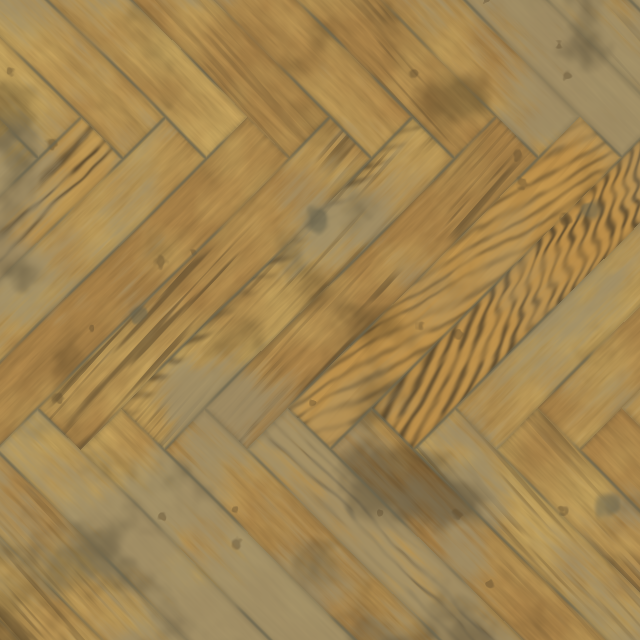
A three.js fragment shader for this texture:

```glsl
// Worn herringbone parquet: 7:1 oak planks laid at 45 degrees in zigzag bands.
// A diagonal lattice gives each cell its band and plank; noise stretched along
// each plank draws the fibres, and warped sine rings draw the bold grain.
#define PLANKS 7.68        // planks across the canvas
#define LENGTH 7.0         // plank length in plank widths
#define SEAM 0.03          // half width of a seam
#define FIBRE 0.15         // contrast of the fine fibres
#define WEAR 0.75          // amount of grey wear
#define GOLD vec3(0.74, 0.615, 0.355)
#define OCHRE vec3(0.645, 0.495, 0.275)
#define GREY vec3(0.605, 0.55, 0.415)
#define AMBER vec3(0.77, 0.58, 0.29)
#define UMBER vec3(0.36, 0.29, 0.18)
#define GAP vec3(0.42, 0.40, 0.31)

varying vec2 vUv;

float hash(vec2 p) {
  vec3 q = fract(vec3(p.xyx) * 0.1031);
  q += dot(q, q.yzx + 33.33);
  return fract((q.x + q.y) * q.z);
}

float noise(vec2 p) {
  vec2 i = floor(p), f = fract(p);
  f = f * f * (3.0 - 2.0 * f);
  return mix(mix(hash(i), hash(i + vec2(1.0, 0.0)), f.x),
             mix(hash(i + vec2(0.0, 1.0)), hash(i + 1.0), f.x), f.y);
}

float fbm(vec2 p) {
  float sum = 0.0, gain = 0.5;
  for (int k = 0; k < 4; k++) {
    sum += gain * noise(p);
    p = p * 2.03 + 17.3;
    gain *= 0.5;
  }
  return sum / 0.9375;
}

// 1 for the plank with this band and index, else 0
float isPlank(vec2 id, float band, float index) {
  return step(abs(id.x - band) + abs(id.y - index), 0.5);
}

// Sharp dark growth rings from a running phase
float rings(float phase, float sharpness) {
  return pow(0.5 + 0.5 * sin(6.2832 * phase), sharpness);
}

// Sparse irregular stains, one candidate per cell
float stains(vec2 p, float chance, float size) {
  vec2 cell = floor(p);
  vec2 centre = 0.3 + 0.4 * vec2(hash(cell + 3.7), hash(cell + 9.1));
  float radius = size * (0.5 + hash(cell + 5.3));
  float d = length(fract(p) - centre) + 0.14 * (noise(p * 9.0) - 0.5);
  return step(hash(cell + 21.0), chance) * (1.0 - smoothstep(radius * 0.4, radius, d));
}

void main() {
  vec2 p = vUv * PLANKS;

  // Diagonal lattice, slightly uneven as hand laid
  vec2 lattice = vec2(p.x - p.y - 0.69, p.x + p.y - 0.25);
  lattice += 0.06 * (vec2(noise(p * 0.6), noise(p * 0.6 + 40.0)) - 0.5);
  vec2 cell = floor(lattice);

  // Band, plank and local position: t along, s across
  float band = floor((cell.y - cell.x - 6.0) / LENGTH);
  float rising = 1.0 - mod(band, 2.0);
  float start = 6.0 + LENGTH * band;
  float index = mix(cell.y, cell.x, rising);
  float t = mix(lattice.x - cell.y + start + LENGTH - 1.0,
                lattice.y - cell.x - start, rising);
  float s = fract(mix(lattice.y, lattice.x, rising));
  vec2 id = vec2(band, index);
  vec2 seed = vec2(hash(id + 60.0), hash(id + 90.0)) * 50.0;
  float tone = hash(id + 31.0);

  // Plank colour with soft patches and fibres
  float mottle = fbm(p * 1.6 + seed) - 0.5;
  vec3 color = mix(OCHRE, GOLD, clamp(0.15 + 0.7 * tone + 1.5 * mottle, 0.0, 1.0));
  float fibre = fbm(vec2(t * 0.9, s * 12.0) + seed);
  float fine = noise(vec2(t * 4.0, s * 30.0) + seed);
  color *= 1.0 + FIBRE * (1.2 * (fibre - 0.5) + 0.35 * (fine - 0.5));

  // Thin dark streaks, strong on some planks
  float streaky = 0.6 * smoothstep(0.5, 0.95, hash(id + 12.0));
  streaky = max(streaky, isPlank(id, 0.0, -3.0)
          + isPlank(id, 0.0, -1.0) * smoothstep(0.3, 0.8, s));
  float streak = smoothstep(0.5, 0.8, noise(vec2(t * 0.7, s * 17.0 + 0.9 * t) + seed));
  streak *= smoothstep(0.25, 0.6, noise(vec2(t * 0.8, s * 3.0) + seed + 8.0));
  color = mix(color, UMBER, 0.6 * streak * streaky);

  // Bold grain: leaning flame, rippled zebra, long veins, ticks along one side
  float flame = isPlank(id, 0.0, 0.0);
  float zebra = isPlank(id, 0.0, 1.0);
  float veins = isPlank(id, -1.0, 5.0) + isPlank(id, 0.0, -6.0);
  float ticks = isPlank(id, 0.0, -2.0) * (1.0 - smoothstep(0.1, 0.3, s));
  float warp = fbm(vec2(t * 0.5, s * 1.4) + seed) - 0.5;
  float ripple = sin(s * 19.0 + 4.0 * noise(vec2(t * 1.5, s * 2.0)));
  float flameRings = rings(4.5 * s - 1.2 * t + 1.8 * warp, 2.2);
  float zebraRings = rings(4.2 * s + 1.2 * t + 0.2 * t * t + 1.6 * warp
                   + 0.2 * ripple * smoothstep(1.5, 4.0, t), 1.7);
  float veinRings = rings(4.0 * s - 0.12 * t + 2.2 * warp, 3.0)
                  * smoothstep(0.1, 0.3, s) * (1.0 - smoothstep(0.7, 0.95, s));
  float tickRings = rings(3.0 * s - 2.2 * t + 2.0 * warp, 2.0);
  color = mix(color, AMBER, 0.75 * (flame + zebra) + 0.4 * veins);
  float breaks = 0.45 + 0.55 * smoothstep(0.25, 0.65, noise(vec2(t * 2.0, s * 5.0) + seed));
  float grain = 0.5 * flame * flameRings + 0.85 * zebra * zebraRings
              + 0.9 * veins * veinRings + 0.6 * ticks * tickRings;
  color = mix(color, UMBER, grain * breaks);

  // Grey scuffing, grime, a few stains
  float scuff = smoothstep(0.42, 0.7, fbm(p * 0.75 + 6.0) + 0.3 * (fibre - 0.5) + 0.2 * (tone - 0.5));
  color = mix(color, GREY, WEAR * scuff * (1.0 - 0.6 * max(flame, zebra)));
  color *= 1.0 - 0.22 * smoothstep(0.52, 0.78, fbm(p * 1.1 + 70.0));
  color = mix(color, GAP, 0.6 * stains(p * 0.9 + 2.0, 0.07, 0.14));
  color = mix(color, UMBER, 0.4 * stains(p * 2.3 + 11.0, 0.05, 0.15));

  // Dirt-filled seams, faint in places
  float edge = min(min(s, 1.0 - s), min(t, LENGTH - t));
  float filled = 0.18 + 0.6 * smoothstep(0.3, 0.75, noise(p * 1.9 + 25.0));
  color *= 1.0 - 0.07 * (1.0 - smoothstep(0.0, 0.13, edge));
  color = mix(color, GAP, filled * (1.0 - smoothstep(0.0, SEAM * 1.6, edge)));

  gl_FragColor = vec4(color, 1.0);
}
```
